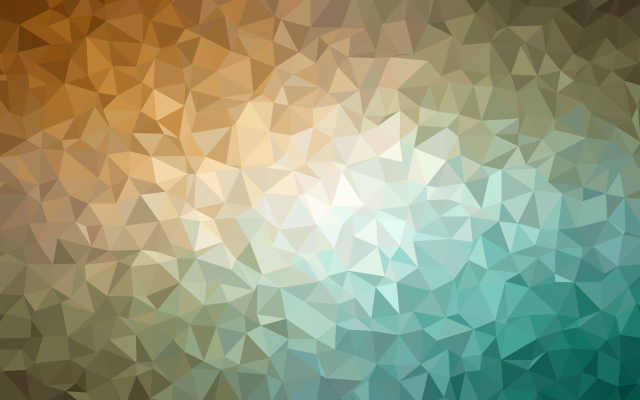
Give the GLSL for this background, as a Shadertoy shader.

```glsl
// Low-poly mosaic: a jittered grid whose cells are each split into two triangles.
// Every triangle takes one flat tone from a smooth field that runs from brown,
// through a pale glowing centre, to teal, and darkens to olive in the other corners.

const float ROWS = 18.0;           // grid cells over the canvas height
const float JITTER = 0.45;         // vertex displacement, in cells
const float COLOR_SCATTER = 0.065; // random shift of the colour lookup
const float LIGHT_SCATTER = 0.20;  // random brightness range per triangle
const vec2 GLOW_CENTER = vec2(0.52, 0.51);
const vec2 GLOW_RADIUS = vec2(0.21, 0.23);
const float GLOW_STRENGTH = 0.50;

// Stops along the diagonal from upper left to lower right
const vec3 AXIS[9] = vec3[9](
    vec3(0.38, 0.20, 0.03), vec3(0.60, 0.36, 0.08), vec3(0.77, 0.55, 0.26),
    vec3(0.91, 0.78, 0.54), vec3(0.95, 0.94, 0.89), vec3(0.70, 0.89, 0.85),
    vec3(0.35, 0.69, 0.63), vec3(0.10, 0.47, 0.42), vec3(0.00, 0.28, 0.25));
// The same stops a quarter and a half of the way towards the olive corners
const vec3 FLANK[9] = vec3[9](
    vec3(0.45, 0.26, 0.07), vec3(0.58, 0.37, 0.14), vec3(0.73, 0.55, 0.31),
    vec3(0.85, 0.72, 0.53), vec3(0.80, 0.83, 0.69), vec3(0.64, 0.81, 0.76),
    vec3(0.42, 0.67, 0.63), vec3(0.14, 0.46, 0.42), vec3(0.05, 0.34, 0.31));
const vec3 SHOULDER[9] = vec3[9](
    vec3(0.52, 0.38, 0.24), vec3(0.56, 0.42, 0.28), vec3(0.60, 0.48, 0.37),
    vec3(0.66, 0.56, 0.42), vec3(0.58, 0.59, 0.41), vec3(0.52, 0.62, 0.51),
    vec3(0.40, 0.56, 0.54), vec3(0.28, 0.48, 0.45), vec3(0.20, 0.42, 0.40));
const vec3 OUTER_OLIVE = vec3(0.42, 0.41, 0.27);
const vec3 CORNER_OLIVE = vec3(0.25, 0.22, 0.13);

vec2 hash22(vec2 p) {
    vec3 q = fract(p.xyx * vec3(0.1031, 0.1030, 0.0973));
    q += dot(q, q.yzx + 33.33);
    return fract((q.xx + q.yz) * q.zy);
}

float cross2(vec2 a, vec2 b) { return a.x * b.y - a.y * b.x; }

vec3 ramp(vec3 stops[9], float diagonal) {
    float t = clamp(diagonal * 4.0 + 4.0, 0.0, 7.999);
    int i = int(t);
    return mix(stops[i], stops[i + 1], fract(t));
}

float glowAt(vec2 uv) {
    vec2 q = (uv - GLOW_CENTER) / GLOW_RADIUS;
    return exp(-dot(q, q));
}

// Smooth colour at a canvas position in 0..1
vec3 colorField(vec2 uv) {
    float diagonal = uv.x - uv.y;
    float offAxis = abs(uv.x + uv.y - 1.0) * 4.0;
    vec3 color = mix(ramp(AXIS, diagonal), ramp(FLANK, diagonal), clamp(offAxis, 0.0, 1.0));
    color = mix(color, ramp(SHOULDER, diagonal), clamp(offAxis - 1.0, 0.0, 1.0));
    color = mix(color, OUTER_OLIVE, clamp(offAxis - 2.0, 0.0, 1.0));
    color = mix(color, CORNER_OLIVE, clamp(offAxis - 3.0, 0.0, 1.0));
    return color + (1.0 - color) * GLOW_STRENGTH * glowAt(uv);
}

vec2 vertexAt(vec2 cell) {
    return cell + JITTER * (2.0 * hash22(cell + 47.0) - 1.0);
}

// Signed distance to the line a-b, positive on its right
float edgeDistance(vec2 p, vec2 a, vec2 b) {
    return -cross2(b - a, p - a) / max(length(b - a), 1e-4);
}

// Triangle colour in rgb, weighted by its coverage in a
vec4 shadeTriangle(vec2 p, vec2 a, vec2 b, vec2 c, vec2 seed, float pixel) {
    float side = cross2(b - a, c - a) < 0.0 ? -1.0 : 1.0;
    float dist = max(max(side * edgeDistance(p, a, b), side * edgeDistance(p, b, c)),
                     side * edgeDistance(p, c, a));
    float coverage = clamp(0.5 - dist / pixel, 0.0, 1.0);
    if (coverage <= 0.0) return vec4(0.0);

    vec2 gridSize = vec2(ROWS * iResolution.x / iResolution.y, ROWS);
    vec2 uv = (a + b + c) / 3.0 / gridSize;
    float calm = 1.0 - 0.6 * glowAt(uv); // facets differ less in the glow
    vec2 shift = COLOR_SCATTER * (2.0 * hash22(seed + 11.3) - 1.0);
    float light = 1.0 + calm * LIGHT_SCATTER * (hash22(seed + 83.7).x - 0.5);
    return vec4(min(colorField(uv + shift) * light, 1.0), 1.0) * coverage;
}

// A cell is cut along its shorter diagonal that lies inside it
vec4 shadeCell(vec2 p, vec2 cell, float pixel) {
    vec2 a = vertexAt(cell);
    vec2 b = vertexAt(cell + vec2(1.0, 0.0));
    vec2 c = vertexAt(cell + vec2(1.0, 1.0));
    vec2 d = vertexAt(cell + vec2(0.0, 1.0));
    bool acInside = cross2(c - a, b - a) * cross2(c - a, d - a) < 0.0;
    bool bdInside = cross2(d - b, a - b) * cross2(d - b, c - b) < 0.0;
    bool cutAC = acInside && (!bdInside || length(c - a) < length(d - b));
    vec2 otherSeed = cell + vec2(151.0, 67.0);
    if (cutAC) {
        return shadeTriangle(p, a, b, c, cell, pixel)
             + shadeTriangle(p, a, c, d, otherSeed, pixel);
    }
    return shadeTriangle(p, a, b, d, cell, pixel)
         + shadeTriangle(p, b, c, d, otherSeed, pixel);
}

void mainImage(out vec4 fragColor, in vec2 fragCoord) {
    float pixel = ROWS / iResolution.y;
    vec2 p = fragCoord * pixel;
    // Displaced triangles can reach into the neighbouring cells
    vec4 total = vec4(colorField(fragCoord / iResolution.xy), 1.0) * 0.001;
    for (int i = 0; i < 9; i++) {
        total += shadeCell(p, floor(p) + vec2(i % 3 - 1, i / 3 - 1), pixel);
    }
    fragColor = vec4(total.rgb / total.a, 1.0);
}
```
